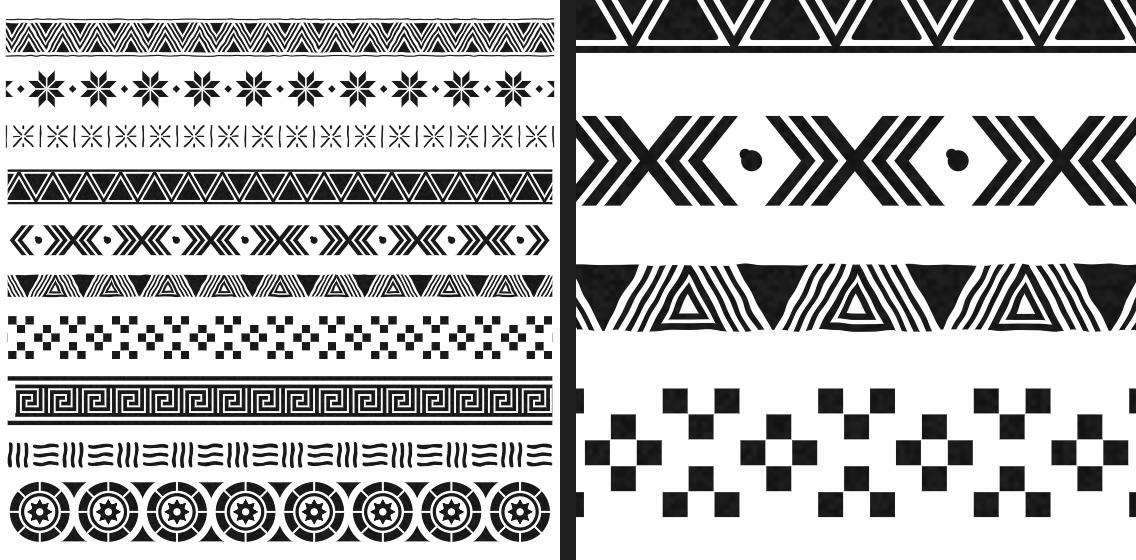
Left, the full canvas; right, a detail of the centre.
Write a Shadertoy shader that draws this pattern.

```glsl
// Ten black tribal and geometric border strips stacked on white paper.

float hash(vec2 p) { return fract(sin(dot(p, vec2(127.1, 311.7))) * 43758.5453); }

float noise(vec2 p) {
    vec2 i = floor(p), f = fract(p);
    f = f * f * (3.0 - 2.0 * f);
    return mix(mix(hash(i), hash(i + vec2(1, 0)), f.x),
               mix(hash(i + vec2(0, 1)), hash(i + 1.0), f.x), f.y);
}

// Signed offset to the nearest repeat centre
float tile(float x, float first, float period) {
    return mod(x - first + 0.5 * period, period) - 0.5 * period;
}

float segment(vec2 p, vec2 a, vec2 b) {
    vec2 d = b - a;
    return length(p - a - d * clamp(dot(p - a, d) / dot(d, d), 0.0, 1.0));
}

float bar(vec2 p, vec2 a, vec2 b) {
    vec2 q = abs(p - 0.5 * (a + b)) - 0.5 * abs(b - a);
    return max(q.x, q.y);
}

// Distance to the zigzag line: positive in upright triangles
float zigzag(vec2 p, float first, float period, float halfHeight) {
    float u = abs(tile(p.x, first, period)), w = 0.5 * period, h = 2.0 * halfHeight;
    return ((p.y + halfHeight) / h - u / w) * h * w / length(vec2(h, w));
}

float nestedChevrons(vec2 p) {
    float e = abs(zigzag(p, 39.5, 46.8, 20.0));
    float stripes = min(min(abs(e - 3.0) - 1.3, abs(e - 8.0) - 1.4), 12.2 - e);
    return min(max(stripes, abs(p.y) - 20.0), abs(abs(p.y) - 25.0) - 0.8);
}

float petalStars(vec2 p) {
    vec2 q = abs(vec2(tile(p.x, 64.0, 71.1), p.y));
    float a = min(q.x, q.y), s = max(q.x, q.y) - a;
    float star = max(max(1.1 - a, a - 11.0), max(1.5 - s, s - 14.0) * 0.707);
    vec2 g = abs(vec2(tile(p.x, 28.5, 71.1), p.y));
    return min(star, (g.x + g.y - 5.2) * 0.707);
}

float scratchedStars(vec2 p) {
    vec2 q = abs(vec2(tile(p.x, 32.0, 46.9), p.y));
    float d = segment(q, vec2(2.5), vec2(13.0, 14.0)) - 1.2;
    d = min(d, segment(q, vec2(5, 0), vec2(13, 0)) - 0.9);
    d = min(d, segment(q, vec2(0, 11), vec2(0, 14)) - 1.2);
    return min(d, segment(q, vec2(23.4, 0), vec2(23.4, 14)) - 1.0);
}

float solidTriangles(vec2 p) {
    float e = abs(zigzag(p, 26.0, 46.5, 20.0));
    vec2 corner = vec2(6.5 - e, abs(p.y) - 16.0);
    float fill = length(max(corner, 0.0)) + min(max(corner.x, corner.y), 0.0) - 2.0;
    float line = max(e - 1.9, abs(p.y) - 21.0);
    return min(min(fill, line), abs(abs(p.y) - 22.3) - 1.6);
}

float arrowCrosses(vec2 p) {
    float u = abs(tile(p.x, 100.3, 94.4)), s = u - 0.8 * abs(p.y);
    float cross = max(abs(s) - 3.8, abs(p.x - 384.0) - 355.0);
    float arrows = min(abs(s - 10.8) - 3.3, abs(s - 21.3) - 3.3);
    float d = max(min(cross, arrows) * 0.78, abs(p.y) - 20.5);
    vec2 dotPos = vec2(tile(p.x, 53.1, 94.4), p.y);
    return min(d, min(length(dotPos) - 4.8, length(dotPos + vec2(3, 3)) - 2.5));
}

float drawnTriangles(vec2 p) {
    float s = abs(tile(p.x, 37.0, 77.2)) + 16.0 * (p.y + 15.0) / 30.0;
    float lines = abs(tile(clamp(s, 19.0, 35.0), 21.5, 5.5)) - 1.3;
    float d = min(s - 16.5, max(lines, abs(s - 27.0) - 8.0)) * 0.876;
    float e = min((s - 37.0) * 0.876, 15.0 - p.y);
    float rings = min(abs(e - 1.6) - 1.6, abs(e - 6.4) - 1.4);
    return max(min(d, rings), abs(p.y) - 15.0);
}

float checkers(vec2 p) {
    vec2 g = vec2(p.x - 11.0, p.y) / 11.85 + vec2(0, 0.5);
    float c = mod(floor(g.x), 6.0), r = abs(floor(g.y));
    bool on = r == 2.0 ? (c == 0.0 || c == 2.0)
            : r == 1.0 ? (c == 1.0 || c == 4.0)
            : r == 0.0 && (c == 3.0 || c == 5.0);
    vec2 q = abs(fract(g) - 0.5) * 11.85;
    return on ? max(q.x, q.y) - 5.7 : 2.0;
}

float keyHook(vec2 g) {
    float d = min(bar(g, vec2(0), vec2(6, 0)), bar(g, vec2(0), vec2(0, 5)));
    d = min(d, min(bar(g, vec2(1, 0), vec2(1, 4)), bar(g, vec2(1, 4), vec2(4, 4))));
    return min(d, min(bar(g, vec2(4, 4), vec2(4, 2)), bar(g, vec2(4, 2), vec2(3, 2))));
}

float greekKey(vec2 p) {
    vec2 g = vec2(mod(p.x - 17.0, 46.4) / 7.733, 2.5 - p.y / 7.8);
    float d = (min(keyHook(g), keyHook(vec2(6, 5) - g)) - 0.33) * 7.75;
    return min(max(d, 21.0 - p.x), abs(abs(p.y) - 30.5) - 3.0);
}

float brushBars(vec2 p) {
    vec2 v = vec2(tile(p.x, 25.0, 75.2), p.y), h = vec2(tile(p.x, 63.0, 75.2), p.y);
    v.x += sin(v.y * 0.2);
    h.y += sin(h.x * 0.2);
    v.x -= 11.0 * clamp(round(v.x / 11.0), -1.0, 1.0);
    h.y -= 12.0 * clamp(round(h.y / 12.0), -1.0, 1.0);
    return min(segment(v, vec2(0, -15), vec2(0, 15)), segment(h, vec2(-15, 0), vec2(15, 0))) - 2.4;
}

float medallions(vec2 p) {
    vec2 q = vec2(tile(p.x, 54.5, 94.1), p.y);
    float r = length(q), a = atan(q.y, q.x);
    float spoke = r * abs(sin(tile(a, 0.0, 0.7854)));
    float d = max(abs(r - 35.0) - 6.0, 1.4 - spoke);
    d = min(d, abs(r - 23.5) - 2.2);
    d = min(d, max(r - 17.5 + 6.0 * abs(sin(4.0 * a)), 5.0 - r));
    return min(d, max(max(50.6 - r, abs(p.y) - 40.5), abs(p.x - 384.0) - 329.0));
}

void mainImage(out vec4 fragColor, in vec2 fragCoord) {
    // 768 design units per canvas side, y pointing down
    vec2 p = fragCoord / iResolution.xy * 768.0;
    p.y = 768.0 - p.y;
    vec2 w = p + 1.4 * (vec2(noise(p * 0.12), noise(p * 0.12 + 40.0)) - 0.5);

    // Choose the strip
    float d;
    if (p.y < 87.0) d = nestedChevrons(w - vec2(0, 51.5));
    else if (p.y < 158.0) d = petalStars(p - vec2(0, 122));
    else if (p.y < 217.0) d = scratchedStars(w - vec2(0, 187));
    else if (p.y < 295.0) d = solidTriangles(p - vec2(0, 256.3));
    else if (p.y < 364.0) d = arrowCrosses(p - vec2(0, 329.5));
    else if (p.y < 420.0) d = drawnTriangles(w - vec2(0, 392));
    else if (p.y < 505.0) d = checkers(p - vec2(0, 463));
    else if (p.y < 595.0) d = greekKey(p - vec2(0, 549.5));
    else if (p.y < 652.0) d = brushBars(w - vec2(0, 624));
    else d = medallions(p - vec2(0, 702));
    d = max(d, abs(p.x - 384.0) - (p.y > 220.0 ? 373.5 : 376.0));

    // Slightly mottled ink on paper
    float px = 768.0 / iResolution.y;
    float ink = 0.07 + 0.06 * noise(p * 0.4);
    fragColor = vec4(vec3(mix(ink, 0.992, smoothstep(-0.6 * px, 0.6 * px, d))), 1.0);
}
```
